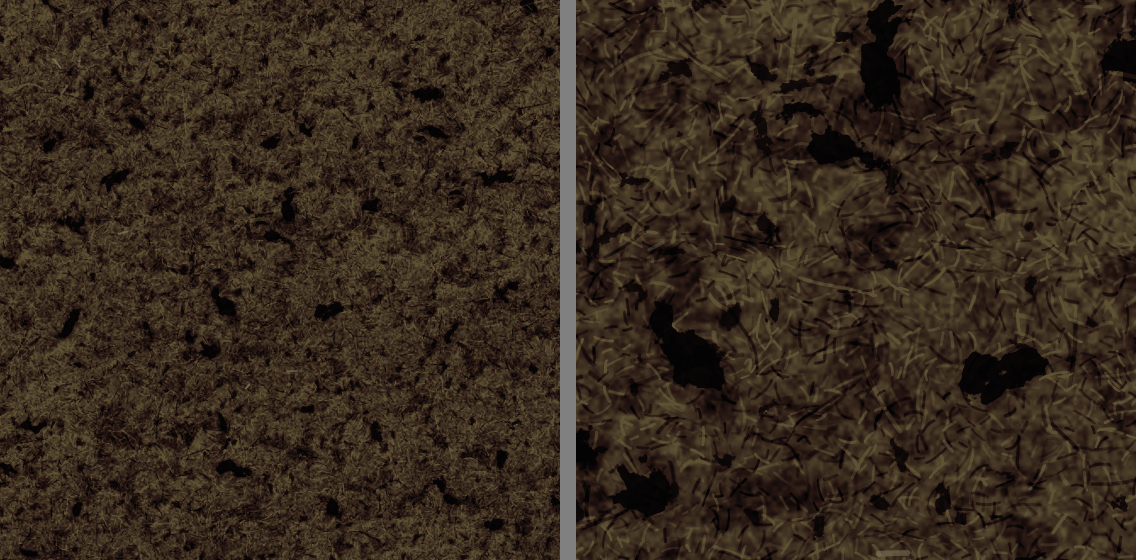
Left, the full canvas; right, a detail of the centre.
This texture is drawn by a WebGL 2 fragment shader. Its source:

```glsl
#version 300 es
precision highp float;

uniform vec2 u_resolution;
out vec4 fragColor;

vec3 hash(vec2 p) {
  vec3 h = fract(p.xyx * vec3(0.1031, 0.1030, 0.0973));
  h += dot(h, h.yzx + 33.33);
  return fract((h.xxy + h.yzz) * h.zyx);
}

float noise(vec2 p) {
  vec2 cell = floor(p), f = fract(p);
  f = f * f * (3.0 - 2.0 * f);
  float low = mix(hash(cell).x, hash(cell + vec2(1, 0)).x, f.x);
  float high = mix(hash(cell + vec2(0, 1)).x, hash(cell + 1.0).x, f.x);
  return mix(low, high, f.y);
}

float fbm(vec2 p) {
  float sum = 0.0, weight = 0.5;
  for (int i = 0; i < 5; i++) {
    sum += weight * noise(p);
    p = mat2(1.6, 1.2, -1.2, 1.6) * p + 17.3;
    weight *= 0.5;
  }
  return sum / 0.97;
}

vec2 rotate(vec2 p, float turn) {
  float a = 6.2832 * turn;
  return vec2(cos(a) * p.x + sin(a) * p.y, cos(a) * p.y - sin(a) * p.x);
}

// Bent strands, one per cell; the sign tells pale strands from dark ones
float fibres(vec2 p, float cells, float chance, float halfLength, float halfWidth, float seed) {
  vec2 g = p * cells;
  float sum = 0.0;
  for (int j = -1; j <= 1; j++)
  for (int i = -1; i <= 1; i++) {
    vec2 cell = floor(g) + vec2(i, j);
    vec3 place = hash(cell + seed), form = hash(cell + seed + 57.0);
    if (place.z > chance) continue;
    vec2 q = rotate(g - cell - place.xy, form.x);
    q.y += (form.y - 0.5) * 0.7 * q.x * q.x;
    q.x = max(abs(q.x) - halfLength * mix(0.35, 1.0, fract(form.y * 7.0)), 0.0);
    float cover = clamp((halfWidth - length(q) / cells) * u_resolution.y + 0.5, 0.0, 1.0);
    sum += (form.z * 2.0 - 1.0) * cover;
  }
  return sum * min(1.0, 2.0 * halfWidth * u_resolution.y);
}

// Ragged holes: x is the hole itself, y the shade around it
vec2 pits(vec2 p, float cells, float chance, float seed) {
  vec2 g = p * cells, result = vec2(0.0);
  float ragged = (fbm(p * cells * 5.0 + seed) - 0.5) * 4.0;
  float soft = 1.2 * cells / u_resolution.y;
  for (int j = -1; j <= 1; j++)
  for (int i = -1; i <= 1; i++) {
    vec2 cell = floor(g) + vec2(i, j);
    vec3 place = hash(cell + seed), form = hash(cell + seed + 91.0);
    if (place.z > chance) continue;
    vec2 q = rotate(g - cell - place.xy, form.x);
    vec2 radii = vec2(0.27, 0.12) * mix(0.5, 1.1, form.y);
    float d = (length(q / radii) - 1.0 + ragged) * radii.y;
    result = max(result, vec2(1.0 - smoothstep(-soft, soft, d), 1.0 - smoothstep(0.0, 0.16, d)));
  }
  return result;
}

void main() {
  vec2 p = gl_FragCoord.xy / u_resolution.y;
  vec2 warped = p + 0.012 * (vec2(noise(p * 30.0), noise(p * 30.0 + 40.0)) - 0.5);

  // Clods with lit upper edges and dark crevices
  float lumps = fbm(warped * 38.0);
  float relief = lumps - fbm((warped + vec2(-0.003, 0.005)) * 38.0);
  float tone = 0.25 + 0.10 * (fbm(warped * 9.0 + 5.0) - 0.5) + 0.03 * (noise(p * 4.0) - 0.5);
  tone += 0.3 * relief;
  tone *= mix(0.55, 1.0, smoothstep(0.24, 0.46, lumps));

  // Crumbs and matted fibres
  tone += 0.14 * (noise(p * 330.0) - 0.5) + 0.07 * (noise(p * 160.0 + 9.0) - 0.5);
  tone += 0.15 * fibres(warped, 135.0, 0.95, 0.75, 0.0008, 3.0);
  tone += 0.13 * fibres(warped, 85.0, 0.9, 0.8, 0.0009, 211.0);
  tone += 0.13 * fibres(warped, 36.0, 0.6, 0.75, 0.001, 419.0);

  // Holes, large and small
  vec2 large = pits(warped, 13.0, 0.24, 13.0);
  vec2 small = pits(warped, 38.0, 0.32, 131.0);
  tone *= (1.0 - 0.2 * large.y) * (1.0 - 0.2 * small.y);
  tone *= (1.0 - 0.88 * large.x) * (1.0 - 0.75 * small.x);

  // Long stems lie over the holes
  tone += 0.13 * fibres(p, 10.0, 0.5, 0.4, 0.0013, 617.0);
  tone = clamp(tone, 0.012, 0.37);

  // Tone runs from black through red-brown to olive-brown
  vec3 color = mix(vec3(0.0, 0.004, 0.006), vec3(0.15, 0.085, 0.07), min(tone / 0.15, 1.0));
  color = mix(color, vec3(0.33, 0.28, 0.18), max(tone - 0.15, 0.0) / 0.18);

  // Few pale straw chips
  float straw = max(fibres(p, 9.0, 0.3, 0.1, 0.0017, 823.0), 0.0)
    + 0.6 * max(fibres(p, 30.0, 0.2, 0.16, 0.001, 941.0), 0.0);
  color = mix(color, vec3(0.55, 0.5, 0.39), min(straw, 1.0) * 0.75);

  fragColor = vec4(color, 1.0);
}
```
